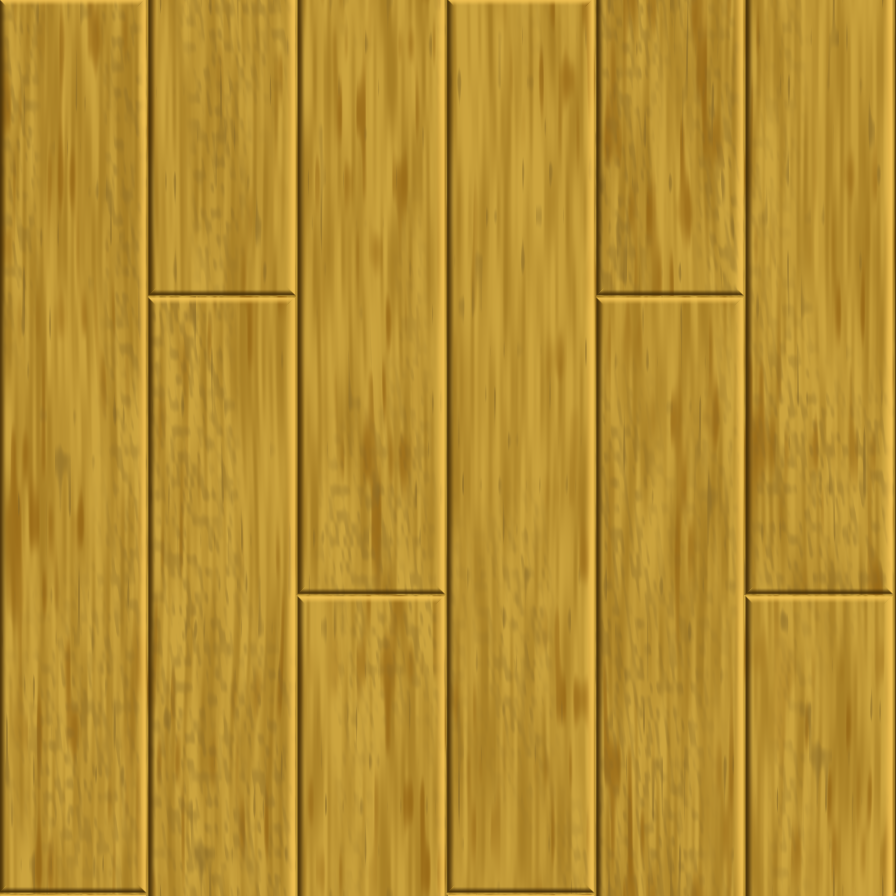
Write a WebGL 2 fragment shader that draws this texture.

```glsl
#version 300 es
precision highp float;
// Golden wooden floor: six columns of bevelled planks with staggered end joints.

uniform vec2 u_resolution;
out vec4 fragColor;

const float COLUMNS = 6.0;
const float STAGGER = 3.0;                        // columns before joint heights repeat
const vec2 SEAM_SHIFT = vec2(0.0025, -0.0025);    // seams sit slightly up and left
const vec2 LIT_WIDTH = vec2(0.0125, 0.0095);      // right and top bevels
const vec2 SHADED_WIDTH = vec2(0.0105, 0.0085);   // left and bottom bevels
const vec3 WOOD_DARK = vec3(0.66, 0.50, 0.145);
const vec3 WOOD_LIGHT = vec3(0.80, 0.645, 0.245);
const vec3 STREAK = vec3(0.58, 0.39, 0.07);
const vec3 PORE = vec3(0.53, 0.41, 0.15);
const vec3 HIGHLIGHT = vec3(0.96, 0.77, 0.33);
const vec3 SHADOW = vec3(0.26, 0.17, 0.02);

float hash(vec2 p) {
  return fract(sin(dot(p, vec2(127.1, 311.7))) * 43758.5453);
}

float noise(vec2 p) {
  vec2 cell = floor(p);
  vec2 f = fract(p);
  f = f * f * (3.0 - 2.0 * f);
  float low = mix(hash(cell), hash(cell + vec2(1.0, 0.0)), f.x);
  float high = mix(hash(cell + vec2(0.0, 1.0)), hash(cell + vec2(1.0, 1.0)), f.x);
  return mix(low, high, f.y);
}

// Noise stretched by its own frequency along each axis.
float fibre(vec2 p, vec2 frequency, float seed) {
  return noise(p * frequency + seed * vec2(17.3, 41.9));
}

vec3 woodGrain(vec2 p, float seed) {
  // Slow sideways drift keeps the fibres from being ruler straight.
  p.x += 0.008 * (fibre(p, vec2(9.0, 4.0), seed) - 0.5);

  float broad = fibre(p, vec2(38.0, 4.0), seed + 1.0);
  float medium = fibre(p, vec2(115.0, 8.0), seed + 2.0);
  float fine = fibre(p, vec2(250.0, 10.0), seed + 3.0);
  float tone = 0.53 + 0.32 * (broad - 0.5) + 0.5 * (medium - 0.5) + 0.55 * (fine - 0.5);
  vec3 color = mix(WOOD_DARK, WOOD_LIGHT, smoothstep(0.05, 0.9, tone));

  // Tapered brown streaks gather in loose patches.
  float patches = smoothstep(0.2, 0.75, fibre(p, vec2(24.0, 5.0), seed + 4.0));
  float streak = smoothstep(0.6, 0.95, fibre(p, vec2(150.0, 13.0), seed + 5.0));
  color = mix(color, STREAK, 0.75 * streak * patches);

  // Fine slanted pores roughen some areas.
  float rough = smoothstep(0.4, 0.8, fibre(p, vec2(16.0, 3.0), seed + 6.0));
  vec2 slanted = vec2(p.x + 0.12 * p.y, p.y);
  float pore = smoothstep(0.35, 0.95, fibre(slanted, vec2(270.0, 70.0), seed + 7.0));
  color = mix(color, PORE, 0.36 * rough * pore);

  // A few thin dark cracks.
  float crack = smoothstep(0.82, 0.98, fibre(p, vec2(200.0, 20.0), seed + 8.0));
  return mix(color, PORE, 0.55 * crack);
}

// Rises just inside the edge, then fades across the bevel.
float bevelProfile(float edge, float width) {
  return smoothstep(0.0, 0.0025, edge) * (1.0 - smoothstep(0.2 * width, width, edge));
}

vec3 applyBevel(vec3 color, vec2 p, vec2 size) {
  vec2 opposite = size - p;
  float lit = min(opposite.x, opposite.y);
  float shaded = min(p.x, p.y);
  float litWidth = opposite.x < opposite.y ? LIT_WIDTH.x : LIT_WIDTH.y;
  float shadedWidth = p.x < p.y ? SHADED_WIDTH.x : SHADED_WIDTH.y;
  float mitre = smoothstep(-0.0015, 0.0015, shaded - lit);
  color = mix(color, HIGHLIGHT, 0.85 * mitre * bevelProfile(lit, litWidth));
  return mix(color, SHADOW, 0.9 * (1.0 - mitre) * bevelProfile(shaded, shadedWidth));
}

void main() {
  vec2 uv = gl_FragCoord.xy / u_resolution + SEAM_SHIFT;

  // Plank coordinates: each column starts a third of a plank lower.
  float column = floor(uv.x * COLUMNS);
  vec2 size = vec2(1.0 / COLUMNS, 1.0);
  vec2 plank = vec2(uv.x - column * size.x,
                    fract(uv.y + mod(column, STAGGER) / STAGGER));

  float seed = 1.0 + 9.0 * hash(vec2(mod(column, COLUMNS), 3.7));
  vec3 color = woodGrain(plank, seed);
  fragColor = vec4(applyBevel(color, plank, size), 1.0);
}
```
